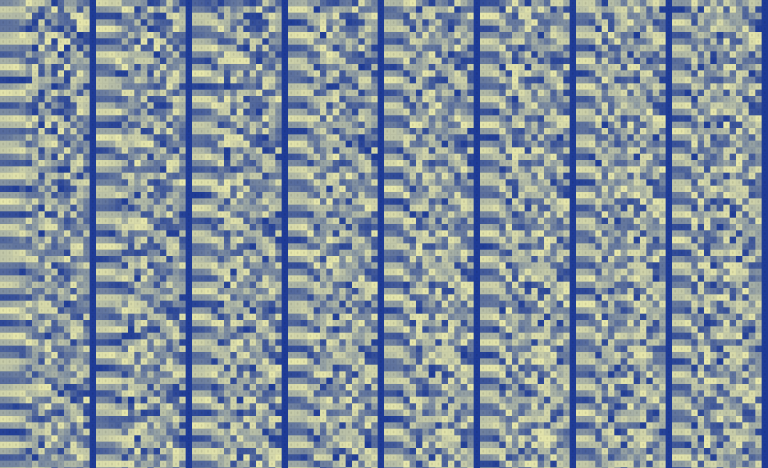
Write a WebGL 1 fragment shader that draws this pattern.

```glsl
precision highp float;
// A mosaic of small square cells in eight vertical strips, blue to pale yellow.
// Each strip starts as soft horizontal bands, breaks up into scattered cells
// by phase noise towards the right, and ends in one solid blue column.

uniform vec2 u_resolution;

#define STRIPS 8.0
#define CELLS 15.0        // cells across one strip, last one solid
#define ROW_PERIOD 13.0   // rows before the scatter repeats
#define BAND_RATE 0.236   // band cycles per row
#define STRIP_DRIFT 0.37  // band phase shift from strip to strip
#define TONE_CURVE 0.8    // below 1 favours the pale end
#define MARK_DEPTH 0.09   // strength of the speck inside a cell
#define SEAM_DEPTH 0.035  // strength of the seam between cells
#define BLUE vec3(0.12, 0.235, 0.595)
#define CREAM vec3(0.91, 0.91, 0.675)

float hash(vec2 p) {
  vec3 q = fract(vec3(p.xyx) * vec3(0.1031, 0.1030, 0.0973));
  q += dot(q, q.yzx + 33.33);
  return fract((q.x + q.y) * q.z);
}

// Triangle wave: 0 at whole phases, 1 halfway between.
float triangle(float phase) {
  return 1.0 - abs(2.0 * fract(phase) - 1.0);
}

// Tone of a cell: 0 is blue, 1 is cream.
float cellTone(vec2 cell) {
  float strip = floor(cell.x / CELLS);
  float column = cell.x - strip * CELLS;
  if (column > CELLS - 1.5) return 0.0;

  float row = mod(cell.y, ROW_PERIOD);
  float bend = (hash(vec2(row, 71.0)) - 0.5) * 0.022 * column * column;
  float scatter = hash(vec2(column + 3.0, row + 19.0)) - 0.5;
  float slip = 0.12 * (hash(cell + 41.0) - 0.5);
  float breakup = smoothstep(1.5, 7.5, column);
  float drift = strip * mix(STRIP_DRIFT, 0.06, breakup);
  float phase = cell.y * BAND_RATE + drift + bend + breakup * (scatter + slip);
  return pow(triangle(phase + 0.18), TONE_CURVE);
}

vec3 mosaic(vec2 p) {
  vec2 cell = floor(p);
  vec2 local = fract(p) - 0.5;
  vec3 color = mix(BLUE, CREAM, cellTone(cell));

  // Faint upright speck and thin seam.
  float speck = 1.0 - smoothstep(0.07, 0.2, length(local * vec2(1.0, 0.6)));
  vec2 fromEdge = 0.5 - abs(local);
  float seam = 1.0 - smoothstep(0.02, 0.12, min(fromEdge.x, fromEdge.y));
  return color * (1.0 - MARK_DEPTH * speck - SEAM_DEPTH * seam);
}

void main() {
  float cellsPerPixel = STRIPS * CELLS / u_resolution.x;
  vec2 fromTop = vec2(gl_FragCoord.x, u_resolution.y - gl_FragCoord.y);

  // Nine samples per pixel smooth the cell edges.
  vec3 sum = vec3(0.0);
  for (int y = -1; y <= 1; y++) {
    for (int x = -1; x <= 1; x++) {
      vec2 offset = vec2(float(x), float(y)) / 3.0;
      sum += mosaic((fromTop + offset) * cellsPerPixel);
    }
  }
  gl_FragColor = vec4(sum / 9.0, 1.0);
}
```
